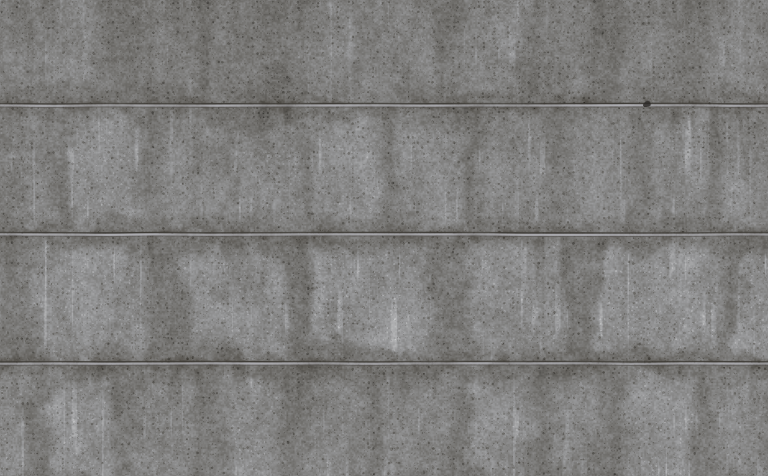
A WebGL 1 fragment shader for this texture:

```glsl
precision highp float;
// Weathered concrete wall: four stacked panels with pale patches, drips and thin joints.
uniform vec2 u_resolution;

float hash(vec2 p) {
  vec3 q = fract(p.xyx * vec3(0.1031, 0.1030, 0.0973));
  q += dot(q, q.yzx + 33.33);
  return fract((q.x + q.y) * q.z);
}

float noise(vec2 p) {
  vec2 i = floor(p), f = fract(p);
  f = f * f * (3.0 - 2.0 * f);
  return mix(mix(hash(i), hash(i + vec2(1.0, 0.0)), f.x),
             mix(hash(i + vec2(0.0, 1.0)), hash(i + 1.0), f.x), f.y);
}

float fbm(vec2 p) {
  float sum = 0.0, amp = 0.516;
  for (int i = 0; i < 5; i++) {
    sum += amp * noise(p);
    p = p * 2.03 + 17.3;
    amp *= 0.5;
  }
  return sum;
}

// Share of a pixel covered by a horizontal bar
float bar(float d, float center, float halfWidth, float pixel) {
  float top = min(d + 0.5 * pixel, center + halfWidth);
  float bottom = max(d - 0.5 * pixel, center - halfWidth);
  return clamp((top - bottom) / pixel, 0.0, 1.0);
}

// Ragged pale blocks, wide on the third panel and narrow on the others
float palePatch(vec2 p, float row, float v) {
  vec2 warp = vec2(fbm(p * 15.0 + row * 7.0), fbm(p * 17.0 + 40.0)) - 0.5;
  bool wide = abs(row) < 0.5;
  float cell = (p.x + 0.07 * warp.x - 0.03) / (wide ? 0.3 : 0.172) + 0.37 * row;
  vec2 id = vec2(floor(cell), row + 5.0);
  float f = fract(cell);
  float left = 0.05 + 0.16 * hash(id + 3.0);
  float right = 0.8 + 0.15 * hash(id + 11.0);
  float soft = wide ? 0.05 : 0.11;
  float body = smoothstep(left - soft, left + soft, f)
             * (1.0 - smoothstep(right - soft, right + soft, f));
  float h = v + 0.35 * warp.y;
  body *= smoothstep(0.04, 0.18, h) * (1.0 - smoothstep(0.8, 0.95, h));
  float strength = wide ? mix(0.85, 1.05, hash(id)) : mix(0.45, 1.0, hash(id));
  return body * strength * (row > 1.5 ? 0.55 : 1.0);
}

// Scattered round pores
float pits(vec2 p, float density) {
  vec2 id = floor(p * density);
  vec2 center = 0.3 + 0.4 * vec2(hash(id + 5.0), hash(id + 71.0));
  float radius = mix(0.08, 0.24, hash(id + 29.0));
  float d = length(fract(p * density) - center);
  return step(0.8, hash(id)) * (1.0 - smoothstep(radius - 0.06, radius + 0.12, d));
}

void main() {
  float pixel = 1.0 / u_resolution.y;
  vec2 p = gl_FragCoord.xy * pixel;

  // Panel coordinates: v runs from the lower joint to the upper one
  float level = (p.y - 0.237) / 0.271;
  float row = floor(level), v = fract(level);
  float jointId = floor(level + 0.5);
  float d = (level - jointId) * 0.271 + 0.0012 * (noise(vec2(p.x * 9.0, jointId + 4.0)) - 0.5);

  // Cement tone with mottled patches
  float patchy = palePatch(p, row, v);
  float mottle = fbm(vec2(p.x * 24.0, p.y * 15.0) + row * 13.0);
  float tone = 0.463 + patchy * (0.035 + 0.115 * mottle);
  tone += 0.1 * (fbm(p * 7.0 + 60.0) - 0.5) + 0.07 * (fbm(p * 48.0) - 0.5);

  // Vertical streaks, lime drips and damp runs
  float streak = noise(vec2(p.x * 65.0, p.y * 5.0 + row * 9.0));
  float drip = noise(vec2(p.x * 125.0, p.y * 9.0 + row * 19.0));
  float run = noise(vec2(p.x * 38.0, row * 9.0 + 50.0));
  tone += 0.035 * (streak - 0.5);
  tone += 0.08 * smoothstep(0.78, 0.97, drip) * (0.25 + patchy);
  tone -= 0.045 * smoothstep(0.6, 0.9, run) * smoothstep(0.35, 1.0, v);

  // Grain and pores
  tone += 0.09 * (noise(p * 290.0) - 0.5) + 0.06 * (noise(p * 140.0 + 9.0) - 0.5);
  tone -= 0.11 * pits(p, 95.0) + 0.07 * pits(p + 3.7, 160.0);
  tone += 0.08 * pits(p + 8.3, 120.0) * patchy;

  // Slightly warm in the dark, cool in the light
  vec3 color = tone + vec3(0.007, 0.002, -0.009) * clamp((0.54 - tone) * 10.0, -0.5, 1.2);

  // Grime gathered along the joints
  float grime = exp(-abs(d) / 0.012) * smoothstep(0.3, 0.75, fbm(vec2(p.x * 34.0, p.y * 70.0)));
  color -= vec3(0.14, 0.15, 0.165) * grime;

  // Joint: shadow gap over a bright lip, with a faint shade below
  float wear = noise(vec2(p.x * 13.0, jointId * 7.0 + 30.0));
  color = mix(color, vec3(0.24, 0.23, 0.21), bar(d, 0.0030, 0.0017, pixel) * (0.65 + 0.35 * wear));
  color = mix(color, vec3(0.34, 0.33, 0.32), bar(d, -0.0041, 0.0012, pixel) * 0.6);
  color = mix(color, vec3(0.68, 0.68, 0.70), bar(d, -0.0008, 0.0022, pixel) * (0.6 + 0.4 * wear));

  // Chipped edge on the top joint
  vec2 chip = (p - vec2(1.36, 0.783)) / vec2(0.011, 0.007);
  float chipEdge = length(chip) + 0.8 * (noise(p * 130.0) - 0.5);
  color = mix(color, vec3(0.17, 0.16, 0.15), 0.85 * (1.0 - smoothstep(0.7, 1.1, chipEdge)));

  gl_FragColor = vec4(clamp(color, 0.0, 1.0), 1.0);
}
```
